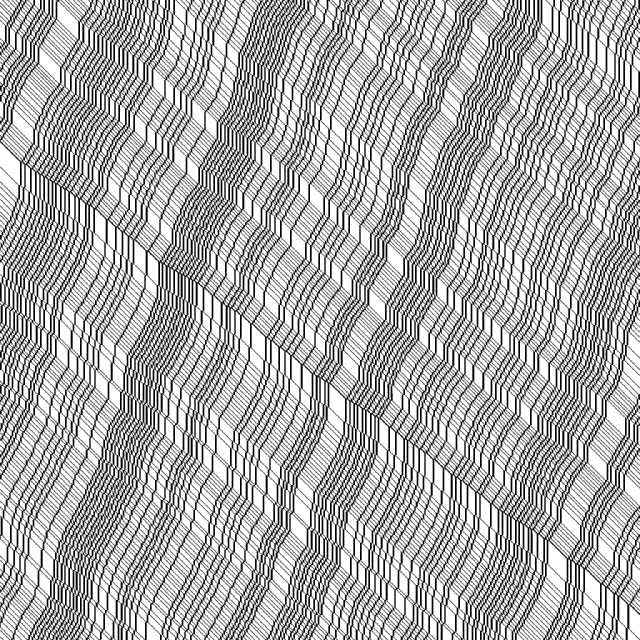
A three.js fragment shader for this pattern:

```glsl
// Two families of lines, thick uprights and thin diagonals, that jump aside wherever they cross.
// Every point is the sum of one step path along x and one along y; a bisection
// recovers both path positions, and a line is inked where its path makes a jump.

varying vec2 vUv;

const float CELLS = 768.0;       // lattice cells across the canvas
const float FOOTPRINT = 1.5;     // width of the smoothing box, in cells
const int TAPS = 3;              // samples per side of that box
const int BISECTIONS = 18;
const float REACH = 1100.0;      // half the search range, in cells
const float SIDE_JUMP = 2.0;     // leftward jump of an upright at a diagonal
const vec2 THIN = vec2(0.3333, 0.6667);  // inked part of a diagonal's jump
const vec3 PAPER = vec3(1.0);
const vec3 INK = vec3(0.0);

// A line family repeats in groups; each group holds one band of other density.
struct Family {
  float group;      // length of a group
  float band;       // length of the band in it
  float total;      // lines per group
  float bandLines;  // most lines in the band
  float bandSpread; // how many of these may be missing
  float block;      // least length of a clump
  float clumping;   // lines that may move from one clump to the next
  float jump;       // length of a line's jump along the path
  float minGap;     // least distance between lines
  float seed;
};

const Family UPRIGHTS = Family(196.0, 45.0, 26.0, 11.0, 3.0, 19.0, 1.8, 2.0, 4.0, 17.0);
const Family DIAGONALS = Family(216.0, 42.0, 40.0, 3.0, 2.0, 18.0, 3.3, 1.0, 2.0, 53.0);

float hash(float n, float seed) {
  vec3 q = fract(vec3(n, seed, n + seed) * vec3(0.1031, 0.1030, 0.0973));
  q += dot(q, q.yzx + 33.33);
  return fract((q.x + q.y) * q.z);
}

// Whole lines before clump q of a segment that holds n clumps
float knot(float q, float n, float lines, float key, Family f) {
  if (q < 0.5) return 0.0;
  if (q > n - 0.5) return lines;
  float shift = smoothstep(0.2, 0.8, hash(key + q * 3.7, f.seed + 23.0)) - 0.5;
  return clamp(floor(lines * q / n + f.clumping * shift + 0.5), 0.0, lines);
}

// x: lines passed up to this position, y: progress through the current jump
vec2 passedLines(float x, Family f) {
  float k = floor(x / f.group);
  float r = x - k * f.group;
  float free = f.group - f.band;
  float bandLines = f.bandLines - floor(hash(k, f.seed) * f.bandSpread);
  float others = f.total - bandLines;
  float share = mix(0.25, 0.75, hash(k, f.seed + 5.0));
  float start = free * share;
  float before = floor(others * share + 0.5);

  // Choose the segment before, inside or after the band.
  float origin = 0.0, size = start, lines = before, base = k * f.total;
  bool inBand = false;
  if (r >= start + f.band) {
    origin = start + f.band;
    size = free - start;
    lines = others - before;
    base += before + bandLines;
  } else if (r >= start) {
    inBand = true;
    origin = start;
    size = f.band;
    lines = bandLines;
    base += before;
  }

  // Split the segment into clumps of uneven density; the band stays whole.
  float n = inBand ? 1.0 : max(floor(size / f.block), 1.0);
  float clump = size / n;
  float q = clamp(floor((r - origin) / clump), 0.0, n - 1.0);
  float first = knot(q, n, lines, base, f);
  float count = knot(q + 1.0, n, lines, base, f) - first;
  base += first;
  if (count < 0.5) return vec2(base, 0.0);

  // One line with a random place in each slot of the clump.
  float spacing = clump / count;
  float local = r - origin - q * clump;
  float slot = clamp(floor(local / spacing), 0.0, count - 1.0);
  float index = base + slot;
  float place = smoothstep(0.1, 0.9, hash(index, f.seed + 11.0));
  float shift = place * max(spacing - f.minGap, 0.0);
  float progress = clamp((local - slot * spacing - shift) / f.jump, 0.0, 1.0);
  return vec2(index + progress, progress);
}

// Position on the x path for a given position on the y path
float xPath(float px, float t) {
  return px + SIDE_JUMP * passedLines(t, DIAGONALS).x;
}

float inkAt(vec2 p) {
  // The height error grows steadily with t, so halving always finds the root.
  float low = -REACH, high = REACH;
  for (int i = 0; i < BISECTIONS; i++) {
    float t = 0.5 * (low + high);
    float s = xPath(p.x, t);
    float rise = s - UPRIGHTS.jump * passedLines(s, UPRIGHTS).x;
    if (t + rise > p.y) high = t;
    else low = t;
  }
  float t = 0.5 * (low + high);
  float upright = passedLines(xPath(p.x, t), UPRIGHTS).y;
  float diagonal = passedLines(t, DIAGONALS).y;
  bool thick = upright > 0.0 && upright < 1.0;
  bool thin = diagonal > THIN.x && diagonal < THIN.y;
  return (thick || thin) ? 1.0 : 0.0;
}

void main() {
  vec2 p = vec2(vUv.x, 1.0 - vUv.y) * CELLS;
  float ink = 0.0;
  // Average the hard lattice cells under the smoothing box.
  for (int i = 0; i < TAPS * TAPS; i++) {
    vec2 tap = vec2(mod(float(i), float(TAPS)), floor(float(i) / float(TAPS)));
    tap = (tap + 0.5) / float(TAPS) - 0.5;
    ink += inkAt(floor(p + tap * FOOTPRINT) + 0.5);
  }
  gl_FragColor = vec4(mix(PAPER, INK, ink / float(TAPS * TAPS)), 1.0);
}
```
